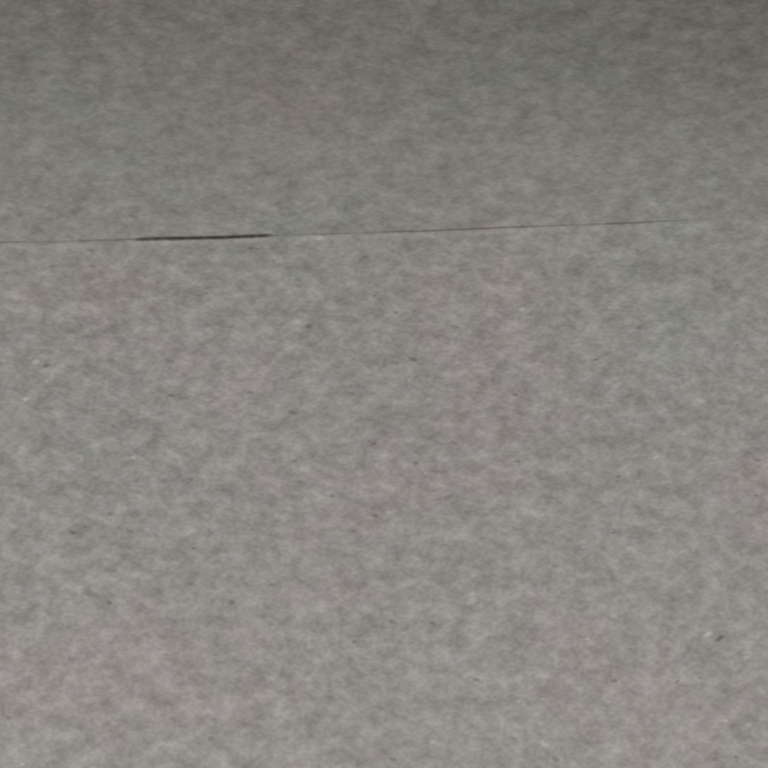
Write a three.js fragment shader that draws this texture.

```glsl
// Worn grey concrete seen at a shallow angle, darkening towards the far edge.
// Layered gradient noise makes the soft grain, hashed cells scatter pits and
// chips, and a thin, nearly level joint with one open stretch crosses the slab.
varying vec2 vUv;

const vec3 FAR_GREY = vec3(0.425, 0.417, 0.395);
const vec3 MID_GREY = vec3(0.505, 0.495, 0.475);
const vec3 NEAR_GREY = vec3(0.545, 0.531, 0.516);
const vec3 FRONT_GREY = vec3(0.576, 0.562, 0.546);
const vec3 WARM_TINT = vec3(0.020, -0.006, 0.004);

vec2 hash2(vec2 cell) {
  vec3 q = fract(cell.xyx * vec3(0.1031, 0.1030, 0.0973));
  q += dot(q, q.yzx + 33.33);
  return fract((q.xx + q.yz) * q.zy);
}

float cornerSlope(vec2 cell, vec2 offset) {
  float angle = 6.2832 * hash2(cell).x;
  return dot(vec2(cos(angle), sin(angle)), offset);
}

float gradientNoise(vec2 p) {
  vec2 i = floor(p);
  vec2 f = p - i;
  vec2 u = f * f * f * (f * (f * 6.0 - 15.0) + 10.0);
  vec2 e = vec2(1.0, 0.0);
  float low = mix(cornerSlope(i, f), cornerSlope(i + e, f - e), u.x);
  float high = mix(cornerSlope(i + e.yx, f - e.yx), cornerSlope(i + e.xx, f - e.xx), u.x);
  return mix(low, high, u.y);
}

// Tone of the slab from the near edge (0) to the far edge (1).
vec3 slabTone(float y) {
  vec3 tone = mix(FRONT_GREY, NEAR_GREY, smoothstep(0.0, 0.58, y));
  tone = mix(tone, MID_GREY, smoothstep(0.52, 0.76, y));
  return mix(tone, FAR_GREY, smoothstep(0.72, 1.04, y));
}

// Octaves of grain, slightly longer across than up.
float grain(vec2 p) {
  float sum = 0.0;
  float amplitude = 0.042;
  vec2 q = p * vec2(23.0, 29.0);
  for (int octave = 0; octave < 4; octave++) {
    sum += amplitude * gradientNoise(q);
    q = mat2(0.96, 0.28, -0.28, 0.96) * q * 1.9 + 17.3;
    amplitude *= octave == 0 ? 1.25 : 0.85;
  }
  return sum;
}

// Soft ragged spots, one at most per cell, in the given share of the cells.
float spots(vec2 p, float cells, float share, float seed) {
  vec2 q = p * cells;
  vec2 cell = floor(q) + seed;
  vec2 place = 0.38 + 0.24 * hash2(cell);
  vec2 kind = hash2(cell + 71.0);
  vec2 offset = fract(q) - place;
  offset.y = offset.y * 1.5 + offset.x * (kind.y - 0.5);
  float ragged = length(offset) + 0.09 * gradientNoise(q * 5.0 + seed);
  float radius = mix(0.14, 0.30, kind.y);
  float spot = 1.0 - smoothstep(radius * 0.25, radius, ragged);
  return spot * step(kind.x, share) * mix(0.45, 1.0, hash2(cell + 13.0).x);
}

float jointHeight(float x) {
  return 0.684 + 0.022 * x + 0.012 * x * x + 0.0012 * gradientNoise(vec2(x * 14.0, 3.5));
}

float band(float d, float halfWidth, float blur) {
  return 1.0 - smoothstep(halfWidth - blur, halfWidth + blur, abs(d));
}

void main() {
  vec2 p = vUv;
  vec2 ground = vec2(p.x, p.y * (1.0 + 0.22 * p.y));
  float nearness = 1.0 - smoothstep(0.55, 0.85, p.y);

  // Slab tone with broad mottling and a darker far right corner.
  vec3 color = slabTone(p.y);
  float mottle = gradientNoise(ground * 5.0 + 8.0) + 0.6 * gradientNoise(ground * 11.0);
  color += 0.012 * mottle;
  color -= 0.025 * smoothstep(0.45, 1.0, p.x) * smoothstep(0.7, 1.0, p.y);
  color += WARM_TINT * (0.6 * gradientNoise(ground * 4.0 + 31.0)
    + 0.4 * gradientNoise(ground * 19.0 + 5.0));

  // Grain, finer specks, pits and pale chips.
  color += grain(ground) * mix(0.85, 1.15, nearness);
  color -= 0.08 * spots(ground, 38.0, 0.07, 3.0) * mix(0.35, 1.0, nearness);
  color += 0.07 * spots(ground + 0.013, 34.0, 0.08, 57.0) * mix(0.5, 1.0, nearness);
  color -= 0.15 * spots(ground + 0.031, 17.0, 0.035, 23.0) * nearness;
  color += 0.10 * spots(ground + vec2(0.046, 0.025), 17.0, 0.035, 23.0) * nearness;

  // Joint: a faint broken hairline, a pale lower lip and one open dark stretch.
  float d = p.y - jointHeight(p.x);
  float broken = smoothstep(-0.25, 0.3, gradientNoise(vec2(p.x * 9.0, 6.3)));
  float fade = 1.0 - smoothstep(0.86, 0.95, p.x);
  float open = smoothstep(0.170, 0.182, p.x) * (1.0 - smoothstep(0.345, 0.360, p.x));
  color -= 0.10 * band(d, 0.0012, 0.0014) * mix(0.35, 1.0, broken) * fade;
  color += 0.025 * band(d + 0.006, 0.002, 0.003) * fade;
  color -= 0.19 * open * band(d, 0.0024, 0.0018);
  color += 0.012 * (1.0 - smoothstep(-0.003, 0.003, d)) * smoothstep(-0.12, 0.0, d);

  gl_FragColor = vec4(clamp(color, 0.0, 1.0), 1.0);
}
```
